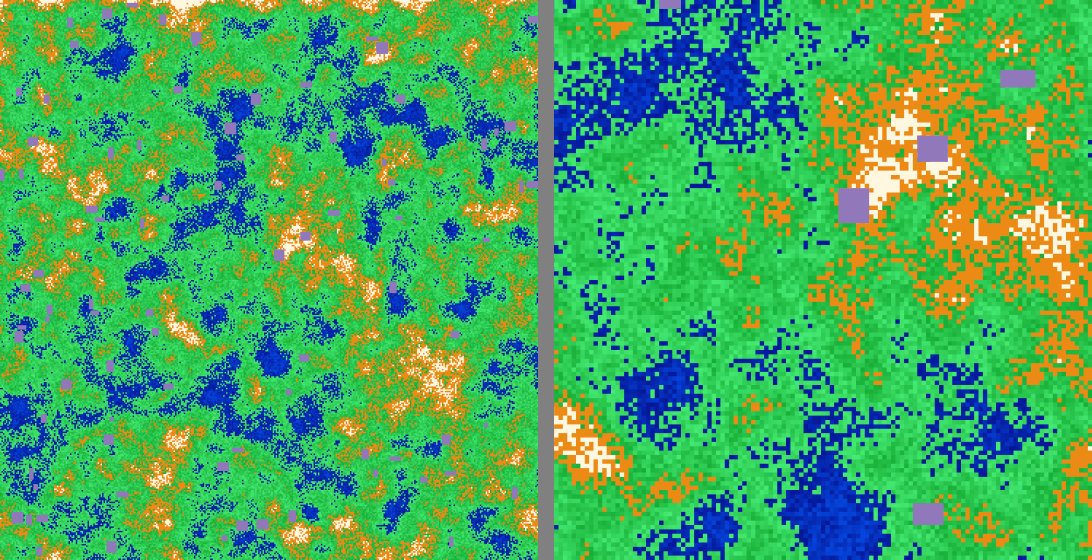
Left: the whole. Right: its middle third, enlarged.
Write a WebGL 2 fragment shader that draws this texture.

```glsl
#version 300 es
precision highp float;
// Draws a grainy terrain map: blue pools, green plains, orange hills, cream peaks and violet blocks.

uniform vec2 u_resolution;
out vec4 fragColor;

const float GRAINS = 384.0;      // grains along the canvas height
const int BLOCK_COUNT = 85;
const float WATER_LEVEL = -1.06; // levels in standard deviations
const float HILL_LEVEL = 1.03;
const float PEAK_LEVEL = 2.05;

const vec3 SHALLOW = vec3(0.02, 0.09, 0.59);
const vec3 DEEP = vec3(0.02, 0.27, 0.86);
const vec3 LIGHT_GRASS = vec3(0.27, 0.92, 0.45);
const vec3 DARK_GRASS = vec3(0.09, 0.68, 0.21);
const vec3 HILL = vec3(0.92, 0.54, 0.08);
const vec3 PEAK = vec3(1.0, 0.97, 0.88);
const vec3 BLOCK = vec3(0.57, 0.47, 0.73);

// Integer hash of a lattice cell, returned in 0..1
float hash(vec2 cell, int seed) {
    uvec2 q = uvec2(ivec2(cell)) * uvec2(1597u, 3571u);
    uint h = q.x ^ (q.y * 2713u) ^ (uint(seed) * 9277u);
    h = (h ^ (h >> 15)) * 73939u;
    h = (h ^ (h >> 13)) * 51787u;
    h = (h ^ (h >> 16)) * 91493u;
    h ^= h >> 15;
    return float(h & 65535u) / 65536.0;
}

float valueNoise(vec2 p, int seed) {
    vec2 cell = floor(p);
    vec2 f = p - cell;
    f = f * f * (3.0 - 2.0 * f);
    float low = mix(hash(cell, seed), hash(cell + vec2(1, 0), seed), f.x);
    float high = mix(hash(cell + vec2(0, 1), seed), hash(cell + vec2(1, 1), seed), f.x);
    return mix(low, high, f.y);
}

// Rotated octaves plus single-grain noise, with about unit deviation
float terrainHeight(vec2 grain) {
    const vec4 weights = vec4(0.35, 0.58, 0.48, 0.30);
    const mat2 turn = mat2(0.8, 0.6, -0.6, 0.8);
    vec2 p = (grain + 0.5) / GRAINS;
    vec2 q = p * 9.0;
    float height = 0.0;
    for (int i = 0; i < 4; i++) {
        height += weights[i] * (valueNoise(q, i + 1) - 0.5) / 0.2145;
        q = turn * q * 2.0 + 3.7;
    }
    height += 0.45 * (hash(grain, 11) - 0.5) / 0.289;
    // Raised rims along the top and left
    height += 1.8 * exp(-max(1.0 - p.y, 0.0) / 0.018);
    height += 1.0 * exp(-max(p.x, 0.0) / 0.018);
    return height;
}

vec3 terrainColor(float height) {
    if (height < WATER_LEVEL) {
        return mix(SHALLOW, DEEP, clamp((WATER_LEVEL - height) / 1.8, 0.0, 1.0));
    }
    if (height < HILL_LEVEL) {
        return mix(LIGHT_GRASS, DARK_GRASS, (height - WATER_LEVEL) / (HILL_LEVEL - WATER_LEVEL));
    }
    return height < PEAK_LEVEL ? HILL : PEAK;
}

vec3 grainColor(vec2 grain) {
    return terrainColor(terrainHeight(grain));
}

// Square grains blended only across one output pixel
vec3 smoothGrains(vec2 p, float pixel) {
    vec2 corner = floor(p - 0.5);
    vec2 f = p - 0.5 - corner;
    vec2 w = clamp((f - 0.5) / min(pixel, 1.0) + 0.5, 0.0, 1.0);
    vec3 low = mix(grainColor(corner), grainColor(corner + vec2(1, 0)), w.x);
    vec3 high = mix(grainColor(corner + vec2(0, 1)), grainColor(corner + vec2(1, 1)), w.x);
    return mix(low, high, w.y);
}

// Pixel coverage of an axis-aligned rectangle
float boxCoverage(vec2 p, vec2 start, vec2 size, float pixel) {
    vec2 inside = min(p - start, start + size - p);
    vec2 cover = clamp(inside / pixel + 0.5, 0.0, 1.0);
    return cover.x * cover.y;
}

// Scattered rectangles snapped to the grain grid
float blockCoverage(vec2 p, vec2 extent, float pixel) {
    float cover = 0.0;
    for (int i = 0; i < BLOCK_COUNT; i++) {
        vec2 id = vec2(float(i), 5.0);
        vec2 start = floor(vec2(hash(id, 21), hash(id, 22)) * extent) - 2.0;
        vec2 size = 3.0 + floor(vec2(hash(id, 23), hash(id, 24)) * 6.0);
        cover = max(cover, boxCoverage(p, start, size, pixel));
    }
    return cover;
}

void main() {
    float pixel = GRAINS / u_resolution.y;
    vec2 p = gl_FragCoord.xy * pixel;
    vec3 color = smoothGrains(p, pixel);
    color = mix(color, BLOCK, blockCoverage(p, u_resolution * pixel, pixel));
    fragColor = vec4(color, 1.0);
}
```
